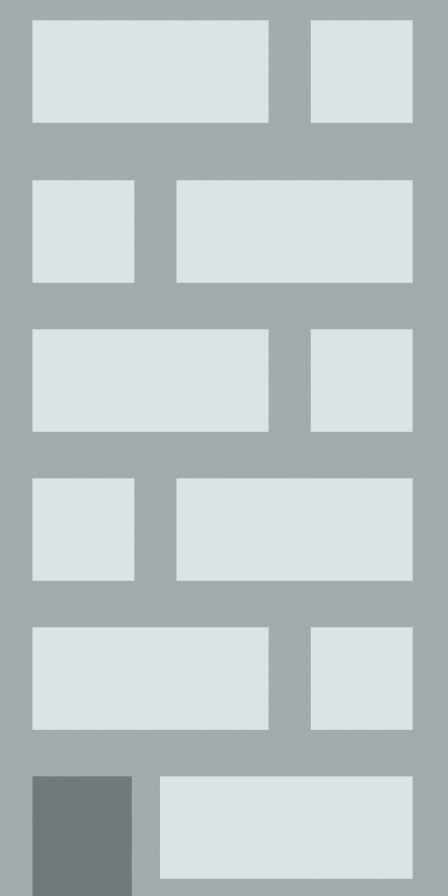
Give the GLSL for this pattern, as a WebGL 1 fragment shader.

```glsl
precision highp float;
// Flat grey facade: six rows of alternating long and short pale windows, with a dark door.
uniform vec2 u_resolution;

// Lengths are in canvas widths; the facade is 1 wide and 2 high.
const float ROWS = 6.0;
const float ROW_PITCH = 0.3326;
const float FIRST_SILL = 0.0385;
const float WINDOW_HEIGHT = 0.2285;
const float TOP_ROW_LIFT = 0.0245;
const float LEFT_EDGE = 0.0725;
const float RIGHT_EDGE = 0.9210;
const float SHORT_WIDTH = 0.2275;
const float LONG_WIDTH = 0.5270;
const float GROUND_LONG_WIDTH = 0.5640;
const float DOOR_WIDTH = 0.2215;
const float EDGE_SOFTNESS = 0.0026;
const float GRAIN_SCALE = 90.0;
const float GRAIN_STRENGTH = 0.008;

const vec3 WALL_COLOR = vec3(0.638, 0.668, 0.676);
const vec3 WINDOW_COLOR = vec3(0.860, 0.892, 0.900);
const vec3 DOOR_COLOR = vec3(0.440, 0.472, 0.480);

vec2 hashGradient(vec2 cell) {
  float angle = 6.2832 * fract(sin(dot(cell, vec2(127.1, 311.7))) * 43758.5);
  return vec2(cos(angle), sin(angle));
}

float gradientNoise(vec2 p) {
  vec2 i = floor(p);
  vec2 f = fract(p);
  vec2 w = f * f * f * (f * (f * 6.0 - 15.0) + 10.0);
  float a = dot(hashGradient(i), f);
  float b = dot(hashGradient(i + vec2(1.0, 0.0)), f - vec2(1.0, 0.0));
  float c = dot(hashGradient(i + vec2(0.0, 1.0)), f - vec2(0.0, 1.0));
  float d = dot(hashGradient(i + vec2(1.0, 1.0)), f - vec2(1.0, 1.0));
  return mix(mix(a, b, w.x), mix(c, d, w.x), w.y);
}

// Signed distance to a rectangle given by opposite corners.
float rectDistance(vec2 p, vec2 low, vec2 high) {
  vec2 q = abs(p - 0.5 * (low + high)) - 0.5 * (high - low);
  return length(max(q, 0.0)) + min(max(q.x, q.y), 0.0);
}

float coverage(float dist) {
  float halfWidth = 0.5 * max(EDGE_SOFTNESS, 1.0 / u_resolution.x);
  return 1.0 - smoothstep(-halfWidth, halfWidth, dist);
}

void main() {
  vec2 p = gl_FragCoord.xy / u_resolution * vec2(1.0, 2.0);

  // Each row owns half of the wall gap above and below its windows.
  float halfGap = 0.5 * (ROW_PITCH - WINDOW_HEIGHT);
  float row = floor((p.y - FIRST_SILL + halfGap) / ROW_PITCH);
  row = clamp(row, 0.0, ROWS - 1.0);
  float isGround = 1.0 - step(0.5, row);
  float isTop = step(ROWS - 1.5, row);
  float longOnLeft = mod(row, 2.0);

  // The long window swaps sides from row to row.
  float sill = FIRST_SILL + row * ROW_PITCH + isTop * TOP_ROW_LIFT;
  float head = sill + WINDOW_HEIGHT;
  float leftWidth = mix(SHORT_WIDTH, LONG_WIDTH, longOnLeft);
  float rightWidth = mix(LONG_WIDTH, SHORT_WIDTH, longOnLeft);
  rightWidth = mix(rightWidth, GROUND_LONG_WIDTH, isGround);

  float leftPane = coverage(rectDistance(p, vec2(LEFT_EDGE, sill),
                                         vec2(LEFT_EDGE + leftWidth, head)));
  float rightPane = coverage(rectDistance(p, vec2(RIGHT_EDGE - rightWidth, sill),
                                          vec2(RIGHT_EDGE, head)));
  float windows = max(leftPane * (1.0 - isGround), rightPane);

  // The door takes the place of the short ground window and runs to the floor.
  float door = isGround * coverage(rectDistance(p, vec2(LEFT_EDGE, -0.1),
                                                vec2(LEFT_EDGE + DOOR_WIDTH, head)));

  vec3 color = mix(WALL_COLOR, WINDOW_COLOR, windows);
  color = mix(color, DOOR_COLOR, door);

  // Faint mottling on wall and door; the windows stay clean.
  color += GRAIN_STRENGTH * gradientNoise(p * GRAIN_SCALE) * (1.0 - windows);
  gl_FragColor = vec4(color, 1.0);
}
```
